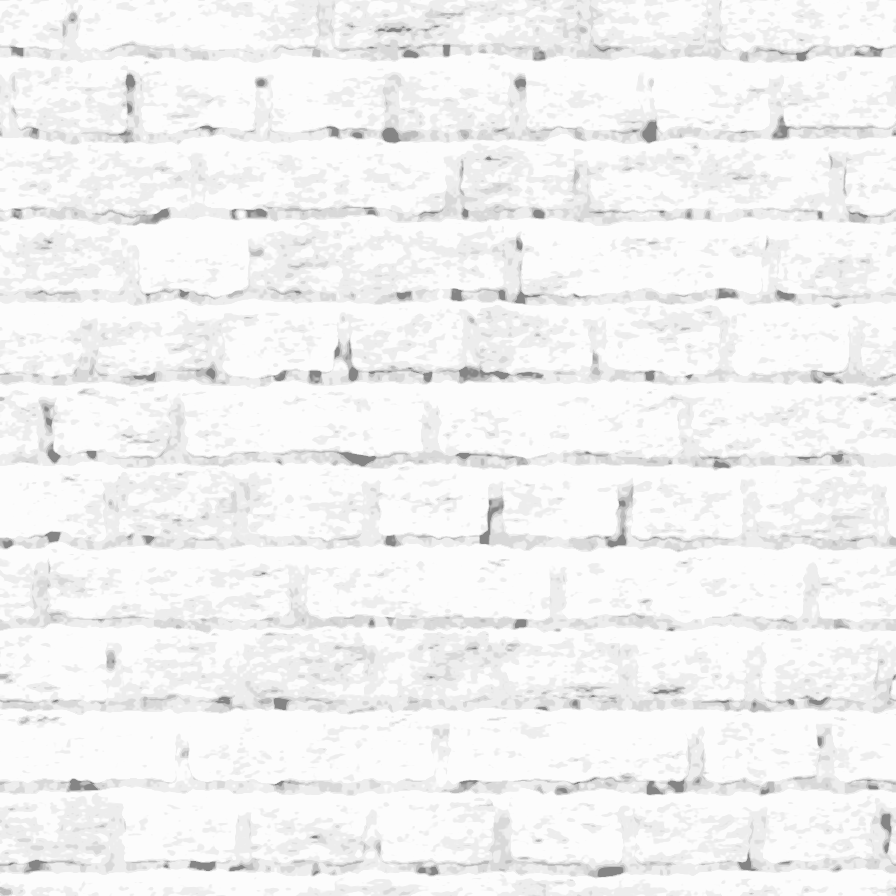
Reproduce this texture map procedurally as a WebGL 2 fragment shader.

```glsl
#version 300 es
precision highp float;

uniform vec2 u_resolution;
out vec4 outColor;

const int ROWS = 11;
const float UNITS = 7.0;      // half-brick units across
const float ROW_SHIFT = 0.255;
const float FACE_BOTTOM = 0.85;
const float JOINT_HALF = 0.009;

// Where each course begins, from the top, and whether it has long bricks
const float COURSE_START[ROWS] = float[](
    0.651, 0.010, 0.505, 0.146, 0.098, 0.055, 0.124, 0.905, 0.130, 0.775, 0.130);
const bool COURSE_LONG[ROWS] = bool[](
    true, false, true, true, false, true, false, true, false, true, false);

float hash(vec2 p) {
    vec3 q = fract(vec3(p.xyx) * vec3(0.1031, 0.1030, 0.0973));
    q += dot(q, q.yzx + 33.33);
    return fract((q.x + q.y) * q.z);
}

// Value noise that wraps after freq cells
float tileNoise(vec2 uv, vec2 freq) {
    vec2 p = uv * freq;
    vec2 cell = floor(p);
    vec2 f = fract(p);
    f = f * f * (3.0 - 2.0 * f);
    vec2 a = mod(cell, freq);
    vec2 b = mod(cell + 1.0, freq);
    return mix(mix(hash(a), hash(vec2(b.x, a.y)), f.x),
               mix(hash(vec2(a.x, b.y)), hash(b), f.x), f.y);
}

float tileFbm(vec2 uv, vec2 freq, int octaves) {
    float sum = 0.0, total = 0.0, amp = 0.5;
    for (int i = 0; i < octaves; i++) {
        sum += amp * tileNoise(uv, freq);
        total += amp;
        amp *= 0.5;
        freq *= 2.0;
    }
    return sum / total;
}

float roundBox(vec2 p, vec2 halfSize, float radius) {
    vec2 q = abs(p) - halfSize + radius;
    return length(max(q, 0.0)) + min(max(q.x, q.y), 0.0) - radius;
}

// Returns distance to the brick face, height down the course, brick random
vec3 brickAt(vec2 uv) {
    float t = (1.0 - uv.y) * float(ROWS) + ROW_SHIFT;
    int row = int(mod(floor(t), float(ROWS)));
    float down = fract(t);
    float u = fract(uv.x - COURSE_START[row]) * UNITS;
    float left = floor(u), width = 1.0;
    if (COURSE_LONG[row] && u >= 1.0) {
        left = 1.0 + 2.0 * floor((u - 1.0) * 0.5);
        width = 2.0;
    }
    float rnd = hash(vec2(left, float(row)) + 17.0);
    vec2 p = vec2((u - left - 0.5 * width) / UNITS,
                  (0.5 * FACE_BOTTOM - down) / float(ROWS));
    vec2 halfSize = vec2(0.5 * width / UNITS - JOINT_HALF,
                         0.5 * FACE_BOTTOM / float(ROWS) - 0.001);
    return vec3(roundBox(p, halfSize, 0.008), down, rnd);
}

// Difference in height toward the light, dark on faces turned down
float relief(vec2 uv, vec2 freq) {
    return tileFbm(uv + vec2(-0.001, 0.003), freq, 4) - tileFbm(uv, freq, 4);
}

// Four flat paint tones with soft borders
float paintTone(float ink) {
    const float SOFT = 0.06;
    return 0.99 - 0.06 * smoothstep(0.25 - SOFT, 0.25 + SOFT, ink)
                - 0.08 * smoothstep(0.50 - SOFT, 0.50 + SOFT, ink)
                - 0.11 * smoothstep(0.72 - SOFT, 0.72 + SOFT, ink)
                - 0.22 * smoothstep(0.95 - SOFT, 0.95 + 2.0 * SOFT, ink);
}

void main() {
    vec2 uv = gl_FragCoord.xy / u_resolution;

    // Uneven brick outlines
    vec2 sway = vec2(tileFbm(uv, vec2(19.0), 3), tileFbm(uv + 0.37, vec2(23.0), 3)) - 0.5;
    vec2 rough = vec2(tileNoise(uv, vec2(110.0)), tileNoise(uv + 0.61, vec2(120.0))) - 0.5;
    vec3 brick = brickAt(uv + 0.014 * sway + 0.004 * rough);
    float dist = brick.x, down = brick.y;

    float grain = tileFbm(uv, vec2(130.0), 2) - 0.5;
    float patches = tileFbm(uv + 0.23, vec2(18.0, 24.0), 3) - 0.5;
    float slope = relief(uv, vec2(20.0, 42.0));

    // Chipped, painted face
    float wear = smoothstep(-0.05, 0.15, patches);
    float cracks = smoothstep(0.07, 0.17, slope) * wear;
    float face = 0.19 + 0.5 * grain + 0.45 * patches + 0.25 * (brick.z - 0.5)
               + 1.8 * slope + 0.45 * cracks;
    face -= 0.2 * (1.0 - smoothstep(0.02, 0.22, down));

    // Mortar: shaded under the face, paler at the sides, with dark pits
    float under = smoothstep(0.78, 0.88, down);
    float pits = smoothstep(0.64, 0.8, tileFbm(uv + 0.71, vec2(48.0, 34.0), 2));
    float mortar = mix(0.36, 0.47, under) + 0.55 * grain + 0.4 * patches + 0.65 * pits;
    mortar *= smoothstep(0.04, 0.25, down) * (1.0 - smoothstep(0.95, 1.0, down));

    float ink = mix(face, mortar, smoothstep(-0.0015, 0.0015, dist));

    // Broken shadow line along the lower lip and sides
    float lip = 1.0 - smoothstep(0.0008, 0.0035, abs(dist));
    float broken = smoothstep(0.35, 0.7, tileFbm(uv + 0.47, vec2(30.0), 3));
    ink += lip * broken * mix(0.12, 0.5, under) * smoothstep(0.1, 0.4, down);

    outColor = vec4(vec3(paintTone(ink)), 1.0);
}
```
